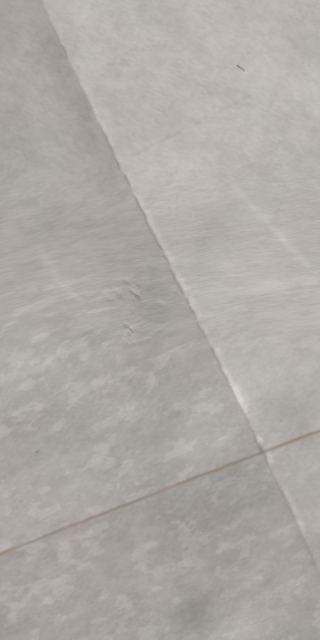
A Shadertoy shader for this texture:

```glsl
const vec3 LEFT_SLAB = vec3(0.662, 0.646, 0.627);
const vec3 RIGHT_SLAB = vec3(0.711, 0.694, 0.672);
const vec3 FRONT_SLAB = vec3(0.638, 0.622, 0.604);
const vec3 RUST = vec3(0.555, 0.495, 0.450);
const vec3 WARM_TINT = vec3(0.028, 0.002, -0.016);
const float JOINT_WIDTH = 0.0035;
const float MOTTLE = 0.075;
const float SMEAR = 0.050;
const float SPECKLE = 0.055;
const float GRAIN = 0.034;
const float SMEAR_ANGLE = 0.5;

float hash(vec2 p) {
    return fract(sin(dot(p, vec2(127.1, 311.7))) * 43758.5453);
}

float noise(vec2 p) {
    vec2 i = floor(p), f = fract(p);
    f = f * f * (3.0 - 2.0 * f);
    return mix(mix(hash(i), hash(i + vec2(1, 0)), f.x),
               mix(hash(i + vec2(0, 1)), hash(i + vec2(1, 1)), f.x), f.y);
}

float fbm(vec2 p) {
    float sum = 0.0, amp = 0.5;
    for (int i = 0; i < 5; i++) {
        sum += amp * noise(p);
        p = mat2(0.8, 0.6, -0.6, 0.8) * p * 2.03 + 7.3;
        amp *= 0.5;
    }
    return sum;
}

vec2 rotate(vec2 p, float a) {
    float c = cos(a), s = sin(a);
    return vec2(c * p.x + s * p.y, c * p.y - s * p.x);
}

// Soft elliptical patch, turned by an angle
float patchAt(vec2 p, vec2 centre, vec2 radius, float angle) {
    vec2 q = rotate(p - centre, angle) / radius;
    return exp(-dot(q, q));
}

// Soft stroke between two points
float stroke(vec2 p, vec2 a, vec2 b, float width) {
    vec2 ab = b - a;
    float h = clamp(dot(p - a, ab) / dot(ab, ab), 0.0, 1.0);
    float d = length(p - a - ab * h) / width;
    return exp(-d * d);
}

// Signed distance to the long joint, positive on the right
float longJoint(vec2 p) {
    float t = 2.0 - p.y;
    return 0.9 * (p.x - 0.125 - 0.487 * t + 0.006 * sin(3.5 * t));
}

// Signed distance to the cross joint, positive above
float crossJoint(vec2 p) {
    return 0.93 * (p.y - 0.268 - 0.4 * p.x + 0.014 * p.x * p.x);
}

void mainImage(out vec4 fragColor, in vec2 fragCoord) {
    vec2 p = fragCoord / iResolution.x;
    float px = 1.0 / iResolution.x;
    float wear = fbm(p * 14.0);
    float broken = smoothstep(0.36, 0.60, fbm(p * 30.0 + 11.0));
    float along = longJoint(p) + 0.007 * (noise(p * 45.0) - 0.5);
    float across = crossJoint(p) + 0.003 * (noise(p * 38.0) - 0.5);
    float right = smoothstep(-0.008 - px, 0.008 + px, along);
    float front = smoothstep(0.006 + px, -0.006 - px, across);

    // Slab tones
    vec3 col = mix(LEFT_SLAB, FRONT_SLAB, front);
    vec3 rightTone = RIGHT_SLAB + 0.012 * (p.y - 1.2) - 0.02 * front;
    col = mix(col, rightTone, right);

    // Broad wear and stains, with ragged outlines
    vec2 w = p + 0.07 * (vec2(fbm(p * 9.0), fbm(p * 9.0 + 31.0)) - 0.48);
    float light = 0.0;
    light -= 0.060 * patchAt(w, vec2(0.26, 1.66), vec2(0.25, 0.05), -1.12) * (1.0 - right) * (0.5 + wear);
    light -= 0.022 * patchAt(w, vec2(0.46, 1.10), vec2(0.26, 0.10), -1.0) * (1.0 - right);
    light -= 0.022 * patchAt(w, vec2(0.10, 0.58), vec2(0.17, 0.11), 0.4);
    light -= 0.018 * patchAt(w, vec2(0.65, 0.34), vec2(0.22, 0.12), 0.3);
    light -= 0.035 * patchAt(w, vec2(0.69, 1.31), vec2(0.10, 0.05), 0.4);
    light -= 0.030 * patchAt(w, vec2(0.92, 0.72), vec2(0.09, 0.06), 0.4);
    light -= 0.075 * patchAt(w, vec2(0.625, 0.10), vec2(0.07, 0.065), 0.0);
    light += 0.022 * patchAt(w, vec2(0.08, 0.98), vec2(0.18, 0.16), 0.3);
    light += 0.025 * patchAt(w, vec2(0.86, 1.76), vec2(0.15, 0.07), -0.4);
    light += 0.018 * patchAt(w, vec2(0.48, 1.52), vec2(0.16, 0.07), -1.1) * right;
    light += 0.065 * patchAt(w, vec2(0.77, 0.70), vec2(0.16, 0.03), -1.1) * right * (0.3 + broken);
    light += 0.035 * patchAt(w, vec2(0.74, 0.03), vec2(0.10, 0.05), 0.3);

    // Pale trails and dark scratches
    light += 0.036 * stroke(p, vec2(0.73, 1.42), vec2(0.96, 1.17), 0.011) * (0.4 + wear);
    light += 0.028 * stroke(w, vec2(0.66, 1.06), vec2(1.0, 1.13), 0.020);
    light += 0.032 * stroke(w, vec2(0.0, 0.82), vec2(0.27, 0.92), 0.014);
    light += 0.026 * stroke(w, vec2(0.11, 1.23), vec2(0.25, 1.07), 0.014);
    light += 0.038 * stroke(p, vec2(0.0, 0.22), vec2(0.28, 0.335), 0.014) * (0.3 + broken);
    light -= 0.032 * stroke(p, vec2(0.41, 1.51), vec2(0.78, 1.70), 0.006) * broken;
    light -= 0.022 * stroke(p, vec2(0.55, 1.50), vec2(0.555, 1.22), 0.004) * broken;
    light -= 0.19 * stroke(p, vec2(0.742, 1.795), vec2(0.763, 1.780), 0.003);
    light -= 0.11 * stroke(p, vec2(0.115, 0.587), vec2(0.119, 0.590), 0.004);

    // Ragged scuffs beside the long joint
    float scuffZone = patchAt(p, vec2(0.45, 1.08), vec2(0.09, 0.05), 0.1)
                    + patchAt(p, vec2(0.40, 0.97), vec2(0.04, 0.035), -0.6);
    vec2 s = rotate(p, -0.65) * vec2(28.0, 62.0);
    light -= 0.085 * scuffZone * smoothstep(0.56, 0.74, fbm(s));
    light += 0.060 * scuffZone * smoothstep(0.56, 0.74, fbm(s + vec2(0.3, -0.7)));

    // Mottling, trowel smears, speckle and fine grain
    vec2 q = rotate(p, mix(SMEAR_ANGLE, -0.45, smoothstep(0.9, 1.5, p.y)));
    light += MOTTLE * (fbm(p * 6.5 + 1.5 * fbm(p * 3.0)) - 0.48);
    light += SMEAR * (fbm(q * vec2(11.0, 25.0)) - 0.48);
    light += SPECKLE * (fbm(q * vec2(32.0, 48.0) + 3.0) - 0.48);
    light += GRAIN * (noise(q * vec2(90.0, 140.0)) - 0.5) * (0.4 + wear);
    float flakes = smoothstep(0.55, 0.68, fbm(q * vec2(20.0, 32.0) + 4.0));
    light += 0.036 * flakes * (1.0 - right) * smoothstep(1.4, 0.9, p.y);
    col += light + WARM_TINT * (fbm(p * 3.5 + 20.0) - 0.45);

    // Chipped pale lip and worn, broken joints
    float lip = exp(-pow((along - 0.014) / 0.010, 2.0));
    col += 0.045 * lip * broken * smoothstep(1.9, 1.2, p.y);
    float longLine = exp(-pow(along / (JOINT_WIDTH + 0.5 * px), 2.0));
    float crossLine = exp(-pow(across / (JOINT_WIDTH + 0.7 * px), 2.0));
    col = mix(col, RUST, longLine * (0.22 + 0.48 * broken * noise(p * 11.0)));
    col = mix(col, RUST, crossLine * (0.50 + 0.35 * noise(p * 17.0)));
    col -= 0.10 * patchAt(p, vec2(0.815, 0.594), vec2(0.014, 0.008), -1.1);
    fragColor = vec4(clamp(col, 0.0, 1.0), 1.0);
}
```
